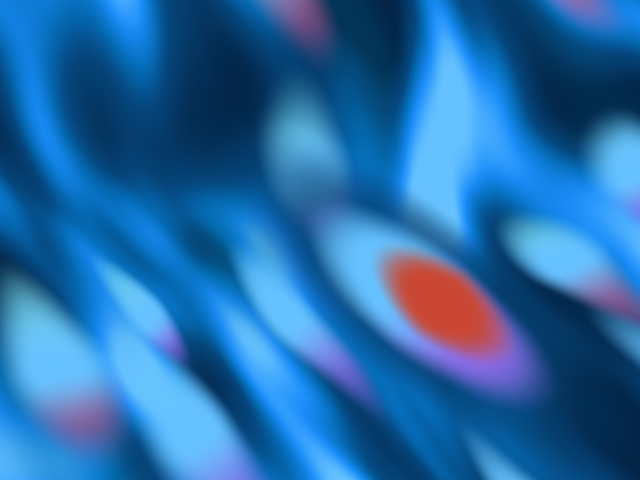
Write a WebGL 1 fragment shader that draws this background.

```glsl
precision highp float;

uniform vec2 u_resolution;

// Palette, from shadow to highlight
const vec3 ABYSS  = vec3(0.01, 0.14, 0.27);
const vec3 NAVY   = vec3(0.02, 0.27, 0.48);
const vec3 OCEAN  = vec3(0.02, 0.43, 0.73);
const vec3 AZURE  = vec3(0.10, 0.55, 0.98);
const vec3 SKY    = vec3(0.40, 0.76, 1.00);
const vec3 MINT   = vec3(0.46, 0.84, 0.86);
const vec3 TEAL   = vec3(0.00, 0.40, 0.56);
const vec3 VIOLET = vec3(0.55, 0.42, 0.90);
const vec3 ROSE   = vec3(0.64, 0.33, 0.55);
const vec3 EMBER  = vec3(0.79, 0.28, 0.20);

// Layout, in units of the canvas height
const float FLOW_ANGLE   = -0.98;
const vec2  STREAK_FREQ  = vec2(2.0, 5.7);
const float FINE_STREAK  = 0.27;
const float WARP_FREQ    = 1.9;
const float WARP_AMOUNT  = 0.22;
const float TONE_CENTER  = 0.52;
const float CONTRAST     = 1.0;
const float TEAL_AMOUNT  = 0.3;
const vec2  LEAF_CELL    = vec2(0.50, 0.27);
const vec2  LEAF_SIZE    = vec2(0.25, 0.080);
const float LEAF_CHANCE  = 0.72;
const float ROSE_CHANCE  = 0.15;
const float LEAF_SOFT    = 0.90;
const vec2  FOCUS_CENTER = vec2(0.91, 0.37);
const float FOCUS_ANGLE  = -0.70;
const vec2  FOCUS_SIZE   = vec2(0.33, 0.130);
const vec2  CORE_OFFSET  = vec2(0.030, 0.024);
const vec2  CORE_SIZE    = vec2(0.175, 0.094);

vec2 hash2(vec2 p) {
  vec3 h = fract(p.xyx * vec3(0.1031, 0.1030, 0.0973));
  h += dot(h, h.yzx + 33.33);
  return fract((h.xx + h.yz) * h.zy);
}

float cornerSlope(vec2 cell, vec2 f, vec2 corner) {
  return dot(hash2(cell + corner) * 2.0 - 1.0, f - corner);
}

float gradientNoise(vec2 p) {
  vec2 cell = floor(p);
  vec2 f = p - cell;
  vec2 w = f * f * f * (f * (f * 6.0 - 15.0) + 10.0);
  float low = mix(cornerSlope(cell, f, vec2(0.0)), cornerSlope(cell, f, vec2(1.0, 0.0)), w.x);
  float high = mix(cornerSlope(cell, f, vec2(0.0, 1.0)), cornerSlope(cell, f, vec2(1.0)), w.x);
  return mix(low, high, w.y);
}

// x runs along the given angle, y across it
vec2 alignTo(vec2 p, float angle) {
  vec2 dir = vec2(cos(angle), sin(angle));
  return vec2(dot(p, dir), dot(p, vec2(-dir.y, dir.x)));
}

// 1 at the middle of a pointed oval, 0 on its outline, negative outside
float leafLevel(vec2 p, vec2 halfSize) {
  vec2 s = abs(p) / halfSize;
  return 1.0 - pow(s.x, 1.5) - s.y * s.y;
}

vec3 toneRamp(float t) {
  vec3 c = mix(ABYSS, NAVY, smoothstep(0.10, 0.42, t));
  c = mix(c, OCEAN, smoothstep(0.36, 0.56, t));
  c = mix(c, AZURE, smoothstep(0.50, 0.70, t));
  return mix(c, SKY, smoothstep(0.63, 0.88, t));
}

vec3 addLeaves(vec3 color, vec2 flow) {
  vec2 home = floor(flow / LEAF_CELL);
  for (int j = -1; j <= 1; j++) {
    for (int i = -1; i <= 1; i++) {
      vec2 cell = home + vec2(float(i), float(j));
      vec2 place = hash2(cell + 7.0);
      vec2 trait = hash2(cell + 51.0);
      vec2 offset = flow - (cell + 0.2 + 0.6 * place) * LEAF_CELL;
      vec2 size = LEAF_SIZE * mix(0.7, 1.2, trait.y);
      float t = offset.x / size.x;
      vec3 tint = mix(SKY, MINT, (1.0 - smoothstep(-0.9, 0.0, t)) * place.x);
      vec3 tip = mix(VIOLET, ROSE, step(1.0 - ROSE_CHANCE, place.y));
      tint = mix(tint, tip, smoothstep(0.05, 0.65, t));
      float mask = smoothstep(0.0, LEAF_SOFT, leafLevel(offset, size));
      color = mix(color, tint, mask * step(trait.x, LEAF_CHANCE));
    }
  }
  return color;
}

// Large leaf with a dark surround and a glowing core
vec3 addFocus(vec3 color, vec2 p) {
  vec2 offset = alignTo(p - FOCUS_CENTER, FOCUS_ANGLE);
  float level = leafLevel(offset, FOCUS_SIZE);
  color = mix(color, NAVY * 0.8, 0.65 * smoothstep(-1.3, 0.1, level));
  vec3 tint = mix(SKY, VIOLET, smoothstep(-0.25, 0.45, offset.x / FOCUS_SIZE.x));
  color = mix(color, tint, smoothstep(-0.05, 0.65, level));
  float core = leafLevel(offset - CORE_OFFSET, CORE_SIZE);
  return mix(color, EMBER, smoothstep(-0.15, 0.75, core));
}

void main() {
  vec2 p = gl_FragCoord.xy / u_resolution.y;

  // Bent flow coordinates
  vec2 bend = vec2(gradientNoise(p * WARP_FREQ + 3.7), gradientNoise(p * WARP_FREQ + 19.3));
  vec2 flow = alignTo(p + WARP_AMOUNT * bend, FLOW_ANGLE);

  // Soft streaks with drifting teal patches
  vec2 q = flow * STREAK_FREQ;
  float streak = gradientNoise(q + 11.4) + FINE_STREAK * gradientNoise(q * 1.9 + 43.1);
  vec3 color = toneRamp(TONE_CENTER + CONTRAST * streak);
  float tealPatch = smoothstep(0.05, 0.4, gradientNoise(q * 0.8 + 71.6));
  color = mix(color, TEAL, TEAL_AMOUNT * tealPatch);

  color = addLeaves(color, flow);
  color = addFocus(color, p + 0.06 * bend);
  gl_FragColor = vec4(color, 1.0);
}
```
